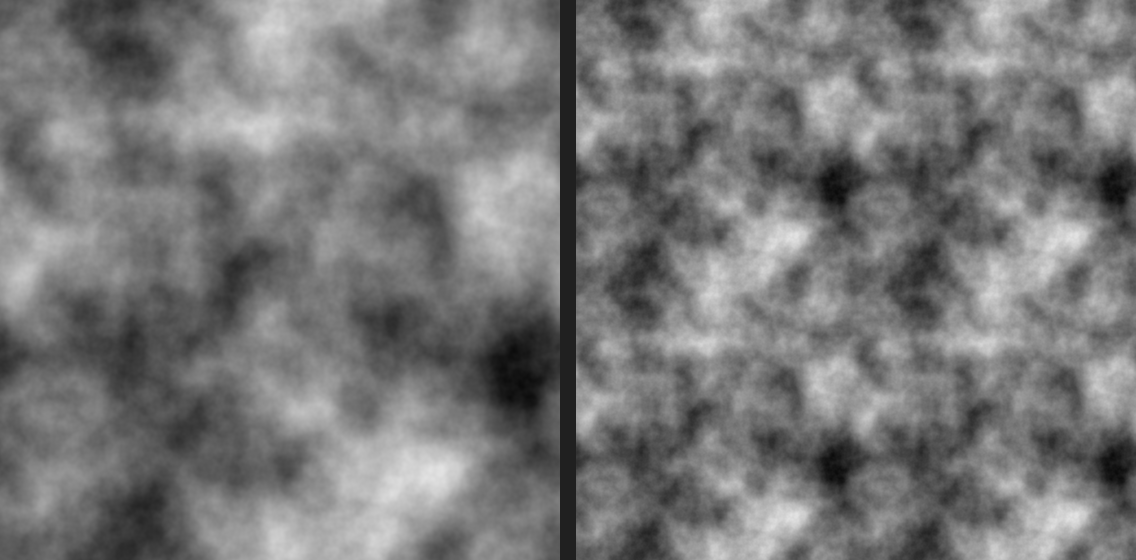
Left, the tile; right, the same tile 2 across and 2 down.
A Shadertoy shader for this texture:

```glsl
// Soft grey clouds that tile in both directions.
// Broad billows are layered sines with whole wave numbers and random phases;
// fine wisps are octaves of gradient noise on a lattice that wraps.

const float TAU = 6.2831853;
const float MEAN_GREY = 0.475;       // average brightness
const float BILLOW_CONTRAST = 0.137; // standard deviation of the broad clouds
const int MAX_WAVES = 8;             // highest wave number of the billows
const float BILLOW_SIZE = 4.0;       // smaller favours larger clouds
const int WISP_CELLS = 16;           // cells across for the coarsest wisps
const int WISP_OCTAVES = 4;
const float WISP_CONTRAST = 0.145;
const float WISP_GAIN = 0.5;
const int SEED = 37;

// Integer hash to the range 0..1
float hash(ivec2 cell, int seed) {
    uint h = uint(cell.x + 512) * 1664525u + uint(cell.y + 512) * 22695477u + uint(seed) * 747796u;
    h = (h ^ (h >> 16)) * 73244475u;
    h = (h ^ (h >> 15)) * 73244475u;
    h ^= h >> 16;
    return float(h & 65535u) / 65536.0;
}

// Slope contribution of one wrapped lattice corner
float corner(ivec2 cell, ivec2 offset, vec2 local, int period, int seed) {
    ivec2 wrapped = (cell + offset) % period;
    float angle = TAU * hash(wrapped, seed);
    return dot(vec2(cos(angle), sin(angle)), local - vec2(offset));
}

// Gradient noise that repeats once per canvas
float wrappedNoise(vec2 uv, int period, int seed) {
    vec2 p = uv * float(period);
    ivec2 cell = ivec2(floor(p));
    vec2 f = fract(p);
    vec2 w = f * f * f * (f * (f * 6.0 - 15.0) + 10.0);
    float low = mix(corner(cell, ivec2(0, 0), f, period, seed),
                    corner(cell, ivec2(1, 0), f, period, seed), w.x);
    float high = mix(corner(cell, ivec2(0, 1), f, period, seed),
                     corner(cell, ivec2(1, 1), f, period, seed), w.x);
    return mix(low, high, w.y);
}

// Sum of sines over half of the wave plane, scaled to unit deviation
float billows(vec2 uv) {
    float sum = 0.0;
    float variance = 0.0;
    for (int x = 0; x <= MAX_WAVES; x++) {
        for (int y = -MAX_WAVES; y <= MAX_WAVES; y++) {
            int lengthSquared = x * x + y * y;
            bool mirrored = x == 0 && y <= 0;
            if (mirrored || lengthSquared > MAX_WAVES * MAX_WAVES) continue;
            float amplitude = 1.0 / (float(lengthSquared) + BILLOW_SIZE);
            float phase = hash(ivec2(x, y), SEED);
            sum += amplitude * cos(TAU * (dot(vec2(x, y), uv) + phase));
            variance += 0.5 * amplitude * amplitude;
        }
    }
    return sum * inversesqrt(variance);
}

// Fine detail, each octave twice as dense and weaker
float wisps(vec2 uv) {
    float sum = 0.0;
    float amplitude = 1.0;
    int period = WISP_CELLS;
    for (int i = 0; i < WISP_OCTAVES; i++) {
        sum += amplitude * wrappedNoise(uv, period, SEED + 1 + i);
        amplitude *= WISP_GAIN;
        period *= 2;
    }
    return sum;
}

void mainImage(out vec4 fragColor, in vec2 fragCoord) {
    vec2 uv = fragCoord / iResolution.xy;
    float grey = MEAN_GREY + BILLOW_CONTRAST * billows(uv) + WISP_CONTRAST * wisps(uv);
    fragColor = vec4(vec3(clamp(grey, 0.0, 1.0)), 1.0);
}
```
